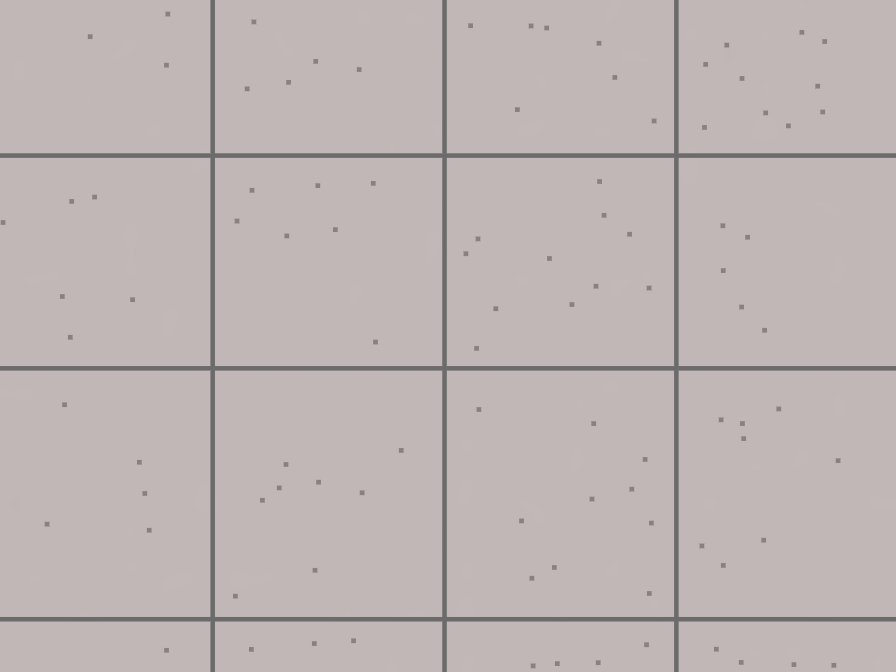
Give the GLSL for this pattern, as a WebGL 1 fragment shader.

```glsl
precision highp float;
// Pale stone tiles with dark grout lines and sparse square specks.
uniform vec2 u_resolution;

const vec3 STONE = vec3(0.757, 0.718, 0.714);
const vec3 GROUT = vec3(0.425, 0.420, 0.420);
const vec3 SPECK = vec3(0.535, 0.505, 0.500);

// Lengths are fractions of the canvas height.
const float PITCH = 0.345;
const float GROUT_HALF_WIDTH = 0.0034;
const float SPECK_HALF_WIDTH = 0.0035;
const float SPECK_CELLS = 5.0;
const float TILE_MARGIN = 0.07;

float hash(vec2 p, float seed) {
  vec3 q = fract(vec3(p.xyx) * vec3(0.1031, 0.1030, 0.0973) + seed * 0.137);
  q += dot(q, q.yzx + 33.33);
  return fract((q.x + q.y) * q.z);
}

vec2 hash2(vec2 p, float seed) {
  return vec2(hash(p, seed), hash(p, seed + 5.0));
}

float cornerGradient(vec2 corner, vec2 offset) {
  float angle = 6.2832 * hash(corner, 9.0);
  return dot(vec2(cos(angle), sin(angle)), offset);
}

float gradientNoise(vec2 p) {
  vec2 i = floor(p);
  vec2 f = p - i;
  vec2 s = f * f * f * (f * (f * 6.0 - 15.0) + 10.0);
  vec2 e = vec2(1.0, 0.0);
  float low = mix(cornerGradient(i, f), cornerGradient(i + e.xy, f - e.xy), s.x);
  float high = mix(cornerGradient(i + e.yx, f - e.yx), cornerGradient(i + e.xx, f - e.xx), s.x);
  return mix(low, high, s.y);
}

// Coverage of a shape at signed distance d, softened over one pixel.
float coverage(float d, float pixel) {
  return clamp(0.5 - d / pixel, 0.0, 1.0);
}

// Lower left corner of a tile; alternate rows are shifted up a little.
vec2 tileCorner(vec2 id) {
  return vec2(-0.0285, 0.0785) + PITCH * id + vec2(0.0, 0.0284 * mod(id.y, 2.0));
}

vec2 tileIndex(vec2 p) {
  vec2 id = floor((p - tileCorner(vec2(0.0))) / PITCH);
  id.y -= 1.0 - step(tileCorner(id).y, p.y);
  return id;
}

float groutDistance(vec2 p, vec2 low, vec2 high) {
  vec2 toEdge = min(p - low, high - p);
  return min(toEdge.x, toEdge.y) - GROUT_HALF_WIDTH;
}

// At most one jittered square per cell, with a density set by the tile.
float speckDistance(vec2 p, vec2 id, vec2 low, vec2 high) {
  vec2 start = mix(low, high, TILE_MARGIN);
  vec2 cellSize = (high - low) * (1.0 - 2.0 * TILE_MARGIN) / SPECK_CELLS;
  vec2 cell = floor((p - start) / cellSize);
  vec2 key = cell + id * 17.0 + 101.0;
  float density = 0.20 + 0.045 * id.x + 0.14 * hash(id + 31.0, 2.0);
  bool inside = all(greaterThanEqual(cell, vec2(0.0)))
             && all(lessThan(cell, vec2(SPECK_CELLS)));
  if (!inside || hash(key, 1.0) > density) return 1.0;
  vec2 center = start + (cell + mix(vec2(0.12), vec2(0.88), hash2(key, 3.0))) * cellSize;
  vec2 d = abs(p - center);
  return max(d.x, d.y) - SPECK_HALF_WIDTH;
}

void main() {
  vec2 p = gl_FragCoord.xy / u_resolution.y;
  float pixel = 1.0 / u_resolution.y;

  vec2 id = tileIndex(p);
  vec2 low = tileCorner(id);
  vec2 high = tileCorner(id + 1.0);

  // Stone with a barely visible mottling, then specks, then grout.
  vec3 color = STONE + 0.004 * gradientNoise(p * 18.0);
  color = mix(color, SPECK, coverage(speckDistance(p, id, low, high), pixel));
  color = mix(color, GROUT, coverage(groutDistance(p, low, high), pixel));
  gl_FragColor = vec4(color, 1.0);
}
```
